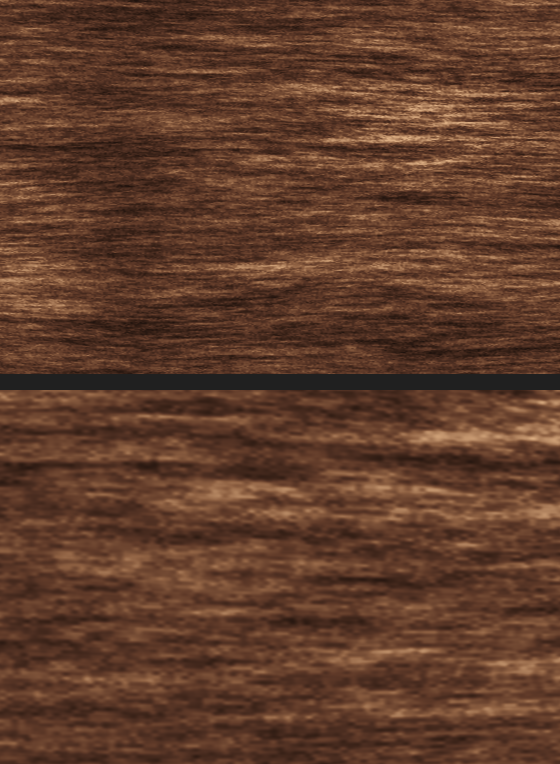
Top: the whole. Bottom: its middle third, enlarged.
This texture is drawn by a Shadertoy shader. Its source:

```glsl
// Dark brown brushed wood with fine horizontal grain and soft uneven light.

// Grain cells per canvas height (along, across) and their strengths
const vec2 BAND_FREQ   = vec2(1.6, 15.0);
const vec2 STREAK_FREQ = vec2(3.5, 62.0);
const vec2 LINE_FREQ   = vec2(8.0, 145.0);
const vec2 FIBRE_FREQ  = vec2(38.0, 240.0);
const vec2 SPECK_FREQ  = vec2(160.0, 330.0);
const float BAND_AMOUNT   = 0.60;
const float STREAK_AMOUNT = 0.85;
const float LINE_AMOUNT   = 1.10;
const float FIBRE_AMOUNT  = 0.95;
const float SPECK_AMOUNT  = 0.75;
const float WAVE_HEIGHT   = 0.010;
const float BASE_TONE     = 0.08;

// Wood colours from deepest pore to brightest fibre, placed by tone
const int STOPS = 8;
const vec3 WOOD[STOPS] = vec3[STOPS](
    vec3(0.12, 0.07, 0.05), vec3(0.22, 0.13, 0.09),
    vec3(0.30, 0.18, 0.13), vec3(0.38, 0.23, 0.16),
    vec3(0.45, 0.29, 0.20), vec3(0.56, 0.38, 0.26),
    vec3(0.68, 0.50, 0.36), vec3(0.86, 0.68, 0.51));
const float TONE[STOPS] = float[STOPS](
    -2.7, -1.51, -0.64, 0.04, 0.67, 1.37, 2.05, 3.3);

// Integer hash to 0..1
float hash(ivec2 cell, int seed) {
    uint h = uint(cell.x) * 374761393u + uint(cell.y) * 668265263u
           + uint(seed) * 2246822519u;
    h = (h ^ (h >> 15)) * 2654435761u;
    h = (h ^ (h >> 13)) * 3266489917u;
    h ^= h >> 16;
    return float(h & 0xffffffu) / 16777215.0;
}

// Smooth noise along one row, shifted so that rows do not line up
float rowNoise(float x, int row, int seed) {
    x += 64.0 * hash(ivec2(row, -1), seed + 50);
    float cell = floor(x);
    float blend = smoothstep(0.0, 1.0, x - cell);
    return mix(hash(ivec2(int(cell), row), seed),
               hash(ivec2(int(cell) + 1, row), seed), blend);
}

// Grain noise in -1..1
float grain(vec2 p, int seed) {
    float row = floor(p.y);
    float blend = smoothstep(0.0, 1.0, p.y - row);
    return 2.0 * mix(rowNoise(p.x, int(row), seed),
                     rowNoise(p.x, int(row) + 1, seed), blend) - 1.0;
}

// Soft elliptical patch
float patchAt(vec2 uv, vec2 centre, vec2 radius) {
    vec2 d = (uv - centre) / radius;
    return exp(-dot(d, d));
}

vec3 woodColour(float tone) {
    vec3 colour = WOOD[0];
    for (int i = 1; i < STOPS; i++) {
        float t = clamp((tone - TONE[i - 1]) / (TONE[i] - TONE[i - 1]), 0.0, 1.0);
        colour = mix(colour, WOOD[i], t);
    }
    return colour;
}

void mainImage(out vec4 fragColor, in vec2 fragCoord) {
    vec2 uv = fragCoord / iResolution.xy;
    vec2 p = fragCoord / iResolution.y;

    // Gentle waves bend the grain
    p.y += WAVE_HEIGHT * sin(2.6 * p.x + 5.0 * p.y)
         + 0.4 * WAVE_HEIGHT * sin(7.0 * p.x - 9.0 * p.y);

    // Sheen and shade, with edges feathered along the grain
    vec2 lit = uv + vec2(0.07 * grain(p * vec2(2.0, 40.0), 1), 0.0);
    float glow = patchAt(lit, vec2(0.77, 0.68), vec2(0.22, 0.18));
    float edge = patchAt(lit, vec2(0.02, 0.65), vec2(0.10, 0.25));
    float shade = patchAt(lit, vec2(0.22, 0.45), vec2(0.11, 0.50));
    float light = BASE_TONE + 0.9 * glow + 0.6 * edge - 0.8 * shade
        + 0.5 * patchAt(lit, vec2(0.70, 0.32), vec2(0.30, 0.13))
        + 0.8 * patchAt(lit, vec2(0.04, 0.20), vec2(0.12, 0.08))
        - 0.9 * patchAt(lit, vec2(0.60, 0.11), vec2(0.60, 0.08))
        - 0.4 * patchAt(lit, vec2(0.30, 0.98), vec2(0.40, 0.10));

    // Long streaks stand out most where the sheen is strong
    float contrast = 0.85 + 0.55 * glow + 0.35 * edge - 0.25 * shade;
    float streaks = BAND_AMOUNT * grain(p * BAND_FREQ, 2)
                  + STREAK_AMOUNT * grain(p * STREAK_FREQ, 3)
                  + LINE_AMOUNT * grain(p * LINE_FREQ, 4);

    // Short fibres and specks, slightly tilted
    vec2 tilted = p + vec2(0.0, 0.025 * p.x);
    float fibres = FIBRE_AMOUNT * grain(tilted * FIBRE_FREQ, 5)
                 + SPECK_AMOUNT * grain(tilted * SPECK_FREQ, 6);

    float tone = light + contrast * streaks + mix(0.9, 1.15, glow) * fibres;
    fragColor = vec4(woodColour(tone), 1.0);
}
```
